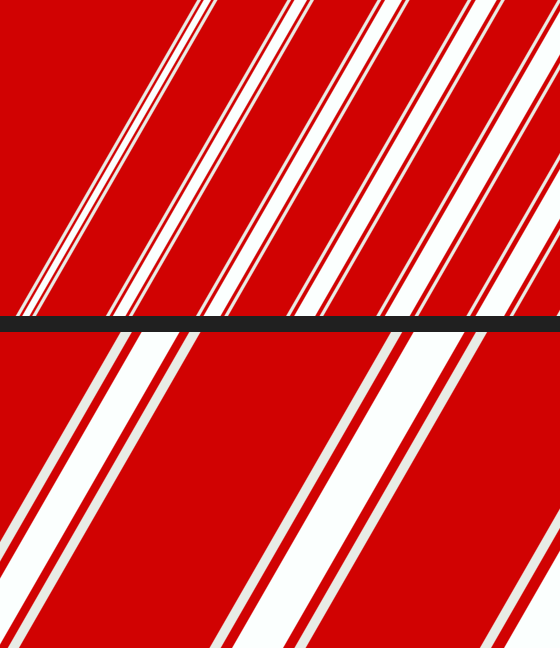
Top, the full canvas; bottom, a detail of the centre.
Write a WebGL 1 fragment shader that draws this pattern.

```glsl
precision highp float;

uniform vec2 u_resolution;

const vec3 RED = vec3(0.82, 0.008, 0.008);
const vec3 WHITE = vec3(0.985, 1.0, 0.995);
const vec3 PALE_GREY = vec3(0.91, 0.925, 0.90);

const float SLANT = 0.5745;        // horizontal run per unit of height
const float SPACING = 0.2852;      // distance between stripe groups
const float FIRST_GROUP = 0.0498;  // left edge of the first group at the base
const float MARGIN = 0.02;         // red space kept left of each group
const float LINE_WIDTH = 0.0118;   // thin border lines

// Coverage of the span from start to start + width, with smooth edges.
float band(float x, float start, float width, float blur) {
  float d = abs(x - start - 0.5 * width) - 0.5 * width;
  return 1.0 - smoothstep(-blur, blur, d);
}

// Width of the central bar, growing from group to group.
float barWidth(float index) {
  return 0.0231 + 0.0169 * pow(index, 0.86);
}

// Distance from the outer edge of a border line to the central bar.
float borderWidth(float index) {
  return 0.0204 + 0.0017 * index;
}

// One group: a central bar between two thin lines.
vec3 stripeGroup(vec3 base, float x, float index, float blur) {
  float bar = barWidth(index);
  float border = borderWidth(index);
  float rightLine = 2.0 * border + bar - LINE_WIDTH;
  float lines = max(band(x, 0.0, LINE_WIDTH, blur),
                    band(x, rightLine, LINE_WIDTH, blur));
  vec3 color = mix(base, PALE_GREY, lines);
  return mix(color, WHITE, band(x, border, bar, blur));
}

void main() {
  vec2 p = gl_FragCoord.xy / u_resolution.y;
  float blur = 0.9 / u_resolution.y;

  // Slanted coordinate, split into a group index and a local position.
  float across = p.x - SLANT * p.y - FIRST_GROUP + MARGIN;
  float index = floor(across / SPACING);
  float local = across - index * SPACING - MARGIN;

  // Groups begin at index zero; everything before stays plain.
  vec3 striped = stripeGroup(RED, local, max(index, 0.0), blur);
  vec3 color = mix(RED, striped, step(0.0, index));
  gl_FragColor = vec4(color, 1.0);
}
```
